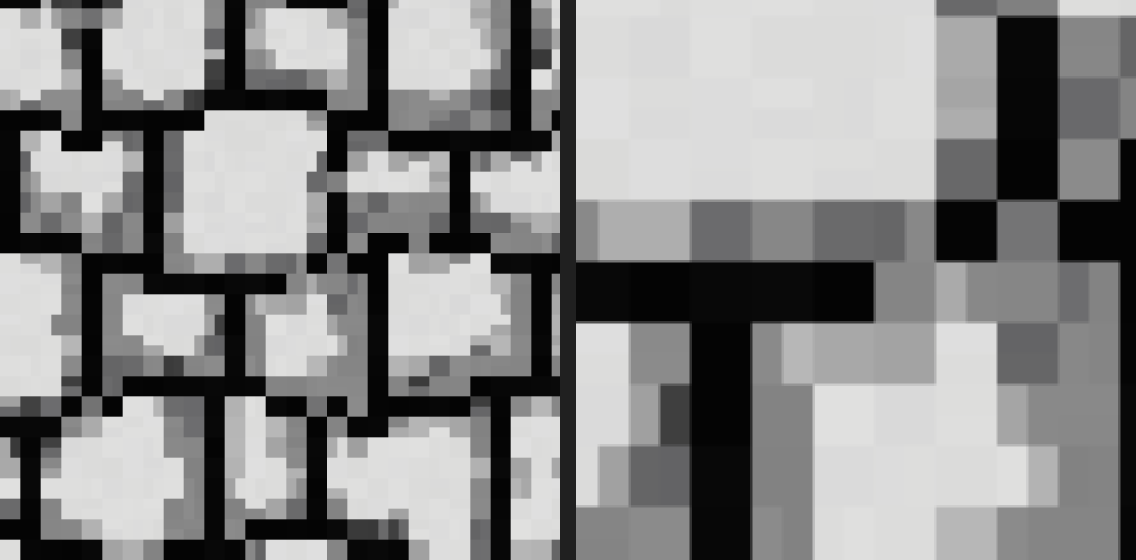
Left: the whole. Right: its middle third, enlarged.
A WebGL 1 fragment shader for this texture:

```glsl
precision highp float;
// A blocky grey stone wall: pale stones with shaded rims, parted by black mortar.

uniform vec2 u_resolution;

const float CELLS = 27.4;       // blocks across the canvas
const float STONE = 7.0;        // mean stone pitch, in blocks
const float SOFTNESS = 0.0026;  // width of the edge smoothing, in canvas units
const float SPLIT_CHANCE = 0.40;
const float GAP_CHANCE = 0.05;
const float BAND = 0.32;        // depth of the half-lit rim, in blocks
const float DARK_SHARE = 0.42;
const float DEEP_SHARE = 0.16;

const vec3 LIT    = vec3(0.865, 0.865, 0.862);
const vec3 PALE   = vec3(0.67);
const vec3 GREY   = vec3(0.53);
const vec3 DARK   = vec3(0.41, 0.41, 0.415);
const vec3 DEEP   = vec3(0.24);
const vec3 MORTAR = vec3(0.015);

float hash(vec2 p) {
  vec3 q = fract(vec3(p.xyx) * 0.1031);
  q += dot(q, q.yzx + 33.33);
  return fract((q.x + q.y) * q.z);
}

// Height of the mortar below a course, stepping up and down along x.
float courseEdge(float row, float x) {
  float wave = 0.95 * sin(x * 0.34 + row * 2.3) + 0.4 * sin(x * 0.15 + row * 4.1);
  return STONE * row + floor(wave + 0.5);
}

// Position of an upright joint within a course.
float jointEdge(float k, float row) {
  float stagger = 3.0 * mod(row, 2.0) + floor(2.0 * hash(vec2(row, 71.0)));
  return STONE * k + stagger + floor(3.0 * hash(vec2(k, row) + 17.0));
}

// Centre of the block holding p; some blocks are halved along one axis.
vec2 blockCentre(vec2 p) {
  vec2 cell = floor(p);
  float pick = hash(cell + 131.0);
  vec2 parts = vec2(1.0);
  if (pick < SPLIT_CHANCE * 0.5) parts.x = 2.0;
  else if (pick < SPLIT_CHANCE) parts.y = 2.0;
  return (floor(p * parts) + 0.5) / parts;
}

vec3 stoneColour(vec2 c, vec2 id, vec4 sides) {
  // Rim widths differ from stone to stone: left, right, bottom, top.
  vec4 chance = vec4(hash(id + 3.0), hash(id + 29.0), hash(id + 47.0), hash(id + 83.0));
  vec4 rim = vec4(0.3, 0.5, 0.4, 0.0) + vec4(0.7, 0.9, 1.6, 0.8) * chance;
  vec4 depth = sides - rim;
  float across = min(depth.x, depth.y);
  float along = min(depth.z, depth.w);
  float seed = 6.28 * hash(id + 61.0);
  float grain = hash(c * 2.0 + 11.0);

  // Distance into the lit face, with clipped corners and a ragged outline.
  float inset = min(across, along) - 0.35 * max(0.0, 1.4 - max(across, along));
  inset += 0.35 * sin(c.x * 1.1 + seed) + 0.3 * sin(c.y * 1.3 - seed * 2.0);
  inset += 0.35 * (grain - 0.5);
  if (inset > 0.0) return LIT + 0.025 * (grain - 0.5);
  if (inset > -BAND) return PALE + 0.10 * (grain - 0.5);

  // Rim shade drifts slowly, broken by single darker blocks.
  float drift = 0.5 + 0.5 * sin(c.x * 0.9 - c.y * 0.7 + seed);
  float tone = 0.55 * hash(floor(c) + 211.0) + 0.45 * drift;
  vec3 shade = tone < DEEP_SHARE ? DEEP : tone < DARK_SHARE ? DARK : GREY;
  return shade + 0.04 * (grain - 0.5);
}

vec3 wall(vec2 p) {
  vec2 cell = floor(p);

  // Find the course, then the stone within it.
  float row = floor(cell.y / STONE);
  if (cell.y < courseEdge(row, cell.x)) row -= 1.0;
  else if (cell.y >= courseEdge(row + 1.0, cell.x)) row += 1.0;
  float k = floor(cell.x / STONE);
  if (cell.x < jointEdge(k, row)) k -= 1.0;
  if (cell.x >= jointEdge(k + 1.0, row)) k += 1.0;

  float bottom = courseEdge(row, cell.x);
  float top = courseEdge(row + 1.0, cell.x);
  float left = jointEdge(k, row);
  float right = jointEdge(k + 1.0, row);

  if (cell.y == bottom || cell.x == left) {
    float chance = hash(cell + 307.0);
    if (chance < GAP_CHANCE) return mix(DARK, GREY, chance / GAP_CHANCE);
    return MORTAR + 0.02 * chance * chance;
  }
  vec2 c = blockCentre(p);
  vec4 sides = vec4(c.x - left - 1.0, right - c.x, c.y - bottom - 1.0, top - c.y);
  return stoneColour(c, vec2(k, row), sides);
}

void main() {
  vec2 uv = gl_FragCoord.xy / min(u_resolution.x, u_resolution.y);
  vec3 sum = vec3(0.0);
  // Average a 3 by 3 patch to soften the block edges.
  for (int i = 0; i < 3; i++) {
    for (int j = 0; j < 3; j++) {
      vec2 shift = (vec2(float(i), float(j)) - 1.0) * SOFTNESS / 3.0;
      sum += wall((uv + shift) * CELLS + STONE * 10.0);
    }
  }
  gl_FragColor = vec4(sum / 9.0, 1.0);
}
```
